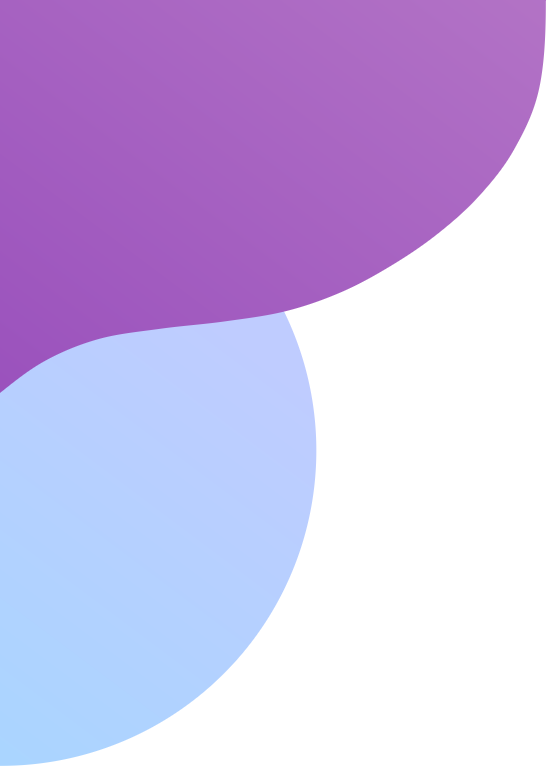
Give the GLSL for this background, as a WebGL 2 fragment shader.

```glsl
#version 300 es
precision highp float;

uniform vec2 u_resolution;
out vec4 fragColor;

const vec3 WHITE = vec3(1.0);
const vec3 SKY = vec3(0.665, 0.835, 1.0);
const vec3 PERIWINKLE = vec3(0.75, 0.80, 1.0);
const vec3 VIOLET = vec3(0.605, 0.32, 0.74);
const vec3 ORCHID = vec3(0.70, 0.45, 0.775);

// Evenly spaced heights of the wave above its baseline
const int KNOTS = 15;
const float KNOT_STEP = 0.0729;
const float WAVE[KNOTS] = float[KNOTS](
    0.0078, 0.0, 0.0004, 0.0182, 0.0543, 0.0951, 0.1310, 0.1530,
    0.1630, 0.1647, 0.1563, 0.1335, 0.0879, 0.0013, -0.1146);

// Catmull-Rom spline through the wave heights
float waveHeight(float along) {
    float k = clamp(along / KNOT_STEP, 0.0, float(KNOTS - 3));
    int i = min(int(k), KNOTS - 4);
    float t = k - float(i);
    float a = WAVE[i], b = WAVE[i + 1], c = WAVE[i + 2], d = WAVE[i + 3];
    return b + 0.5 * t * (c - a + t * (2.0 * a - 5.0 * b + 4.0 * c - d
        + t * (3.0 * (b - c) + d - a)));
}

// Signed offset from the wave, negative on the upper left side
float waveOffset(vec2 p, vec2 start, vec2 along) {
    vec2 q = p - start;
    vec2 across = vec2(along.y, -along.x);
    return dot(q, across) - waveHeight(dot(q, along));
}

float circleDistance(vec2 p, vec2 center, float radius) {
    return length(p - center) - radius;
}

// Antialiased fill of the region where d is negative
float coverage(float d) {
    float pixel = max(length(vec2(dFdx(d), dFdy(d))), 1e-6);
    return clamp(0.5 - d / pixel, 0.0, 1.0);
}

vec3 linearGradient(vec2 p, vec2 start, vec2 direction, float span,
                    vec3 from, vec3 to) {
    float t = dot(p - start, direction) / span;
    return mix(from, to, clamp(t, 0.0, 1.0));
}

void main() {
    // Canvas height is one unit
    vec2 p = gl_FragCoord.xy / u_resolution.y;
    vec2 lightDirection = vec2(0.6, 0.8);
    vec2 waveStart = vec2(0.0, 0.4883);

    // Pale disc
    vec3 discColor = linearGradient(p, vec2(0.0, 0.004), lightDirection, 0.64,
                                    SKY, PERIWINKLE);
    float disc = circleDistance(p, vec2(0.0013, 0.4134), 0.4106);
    vec3 color = mix(WHITE, discColor, coverage(disc));

    // Purple wave in front
    vec3 waveColor = linearGradient(p, waveStart, lightDirection, 0.836,
                                    VIOLET, ORCHID);
    float wave = waveOffset(p, waveStart, vec2(0.8117, 0.5842));
    color = mix(color, waveColor, coverage(wave));

    fragColor = vec4(color, 1.0);
}
```
